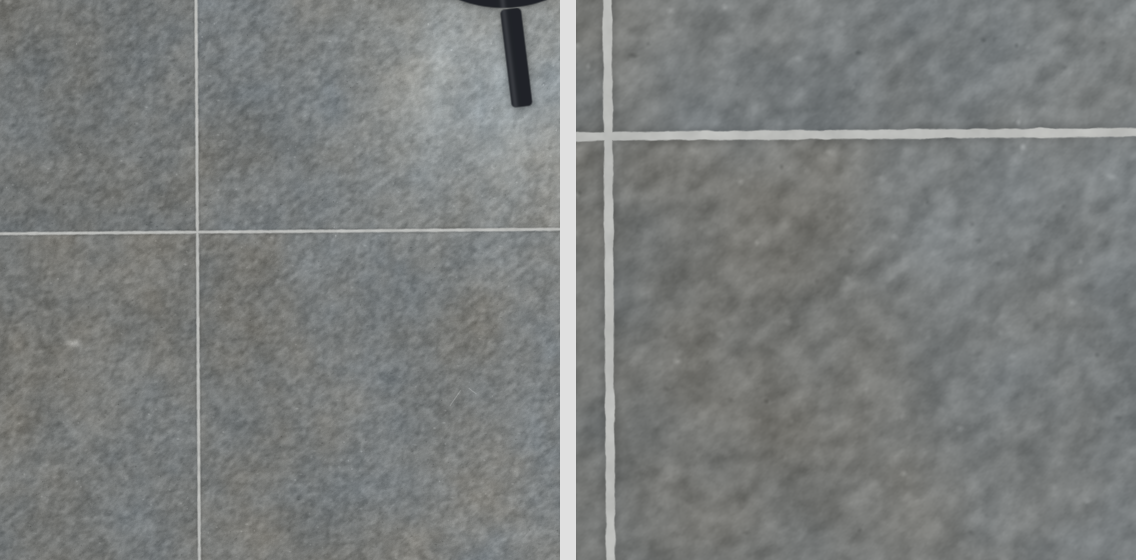
Left: the whole. Right: its middle third, enlarged.
Give the GLSL for this texture, as a WebGL 1 fragment shader.

```glsl
precision highp float;
// Large grey stone floor tiles with pale grout, soft glare and a dark pan handle.
uniform vec2 u_resolution;

#define TILE_PITCH 0.72
#define JOINT_CROSS vec2(0.3525, 0.5855)
#define JOINT_TILT vec2(-0.006, 0.008)
#define JOINT_HALF_WIDTH 0.0027
#define STONE_COLOR vec3(0.460, 0.467, 0.460)
#define GROUT_COLOR vec3(0.735, 0.74, 0.73)
#define HANDLE_COLOR vec3(0.125, 0.135, 0.155)
#define GLARE_COLOR vec3(0.115, 0.125, 0.130)
#define GRAIN_STRENGTH 0.20
#define MOTTLE_STRENGTH 0.09

float hash(vec2 p) {
  vec3 q = fract(vec3(p.xyx) * 0.1031);
  q += dot(q, q.yzx + 33.33);
  return fract((q.x + q.y) * q.z);
}

float noise(vec2 p) {
  vec2 i = floor(p), f = fract(p);
  f = f * f * (3.0 - 2.0 * f);
  return mix(mix(hash(i), hash(i + vec2(1.0, 0.0)), f.x),
             mix(hash(i + vec2(0.0, 1.0)), hash(i + 1.0), f.x), f.y);
}

// Layered noise, centred on zero
float fbm(vec2 p) {
  float sum = 0.0, amp = 0.5;
  for (int i = 0; i < 4; i++) {
    sum += amp * (noise(p) - 0.5);
    p = mat2(1.6, 1.2, -1.2, 1.6) * p + 17.3;
    amp *= 0.55;
  }
  return sum;
}

// Soft-edged shape mask from a signed distance
float fill(float d, float blur) {
  return 1.0 - smoothstep(-blur, blur, d);
}

float segment(vec2 p, vec2 a, vec2 b) {
  vec2 ab = b - a;
  return length(p - a - ab * clamp(dot(p - a, ab) / dot(ab, ab), 0.0, 1.0));
}

float roundedBox(vec2 p, vec2 halfSize, float radius) {
  vec2 q = abs(p) - halfSize + radius;
  return length(max(q, 0.0)) + min(max(q.x, q.y), 0.0) - radius;
}

// Sparse elongated specks, one candidate per cell
float specks(vec2 p, float density) {
  vec2 cell = floor(p);
  float pick = hash(cell + 7.1);
  vec2 center = 0.3 + 0.4 * vec2(hash(cell + 31.7), hash(cell + 59.3));
  vec2 d = fract(p) - center;
  d = vec2(d.x + d.y, (d.y - d.x) * mix(0.5, 1.3, hash(cell + 83.9)));
  return step(1.0 - density, pick) * fill(length(d) - 0.12, 0.14);
}

// Fine diagonal grain, cloudy tone, pits and chips
vec3 stone(vec2 uv, vec2 tileId) {
  vec2 p = uv + tileId * 3.7 + 11.0;
  vec2 slanted = vec2(p.x * 0.8 + p.y * 0.6, p.y * 0.8 - p.x * 0.6);
  float tone = GRAIN_STRENGTH * fbm(slanted * vec2(80.0, 115.0));
  tone += MOTTLE_STRENGTH * fbm(p * 11.0);
  tone += 0.012 * (hash(tileId + 5.0) - 0.5);
  tone += 0.10 * specks(slanted * 62.0, 0.10) * noise(p * 25.0);
  tone -= 0.08 * specks(slanted * 75.0 + 40.0, 0.10) * noise(p * 22.0);
  vec3 tint = vec3(-0.022, 0.0, 0.026) * (fbm(p * 7.0 + 50.0) * 2.0 + 0.1);
  return STONE_COLOR + tone + tint;
}

// Broad reflection at upper right, with faint vertical smears
float glare(vec2 uv) {
  vec2 d = (uv - vec2(0.90, 0.86)) / vec2(0.25, 0.25);
  float smear = fbm(vec2(uv.x * 22.0, uv.y * 5.0));
  float broad = exp(-dot(d, d)) * (1.0 + 0.9 * smear);
  vec2 s = (uv - vec2(0.785, 0.85)) / vec2(0.035, 0.13);
  return broad + 0.22 * exp(-dot(s, s));
}

// Pale smudge and short scratches
float scuffs(vec2 uv) {
  vec2 d = (uv - vec2(0.13, 0.388)) / vec2(0.013, 0.007);
  float smudge = exp(-dot(d, d)) * (0.8 + fbm(uv * 130.0));
  float line = min(segment(uv, vec2(0.822, 0.302), vec2(0.804, 0.276)),
                   segment(uv, vec2(0.838, 0.306), vec2(0.850, 0.297)));
  return 0.17 * smudge + 0.14 * fill(line - 0.0006, 0.0018);
}

void main() {
  vec2 uv = gl_FragCoord.xy / u_resolution;
  float blur = 1.0 / min(u_resolution.x, u_resolution.y);

  // Repeating tile grid with slightly tilted, rough joints
  vec2 grid = uv - JOINT_CROSS - JOINT_TILT * (uv.yx - JOINT_CROSS.yx);
  vec2 tileId = floor(grid / TILE_PITCH);
  vec2 joint = abs(fract(grid / TILE_PITCH + 0.5) - 0.5) * TILE_PITCH;
  float jointDist = min(joint.x, joint.y) + 0.0016 * fbm(uv * 110.0);

  vec3 color = stone(uv, tileId) + scuffs(uv);
  color += GLARE_COLOR * glare(uv) + 0.025 * smoothstep(0.4, 1.0, uv.x);
  color *= 1.0 - 0.10 * fill(jointDist - 0.005, 0.003);
  vec3 grout = GROUT_COLOR + 0.10 * fbm(uv * 90.0);
  color = mix(color, grout, fill(jointDist - JOINT_HALF_WIDTH, 1.2 * blur));

  // Pan rim and tilted handle with a soft contact shadow
  vec2 p = uv - vec2(0.922, 0.897);
  vec2 local = vec2(p.x * 0.9926 + p.y * 0.1215, p.y * 0.9926 - p.x * 0.1215);
  float handle = roundedBox(local, vec2(0.0185, 0.088), 0.008);
  float pan = length(uv - vec2(0.898, 1.205)) - 0.219;
  float dark = min(handle, pan);
  color *= 1.0 - 0.25 * exp(-max(dark, 0.0) * 160.0);
  float sheen = 0.09 * exp(-pow((local.x + 0.012) / 0.005, 2.0));
  color = mix(color, HANDLE_COLOR + sheen, fill(dark, 1.2 * blur));

  gl_FragColor = vec4(clamp(color, 0.0, 1.0), 1.0);
}
```
